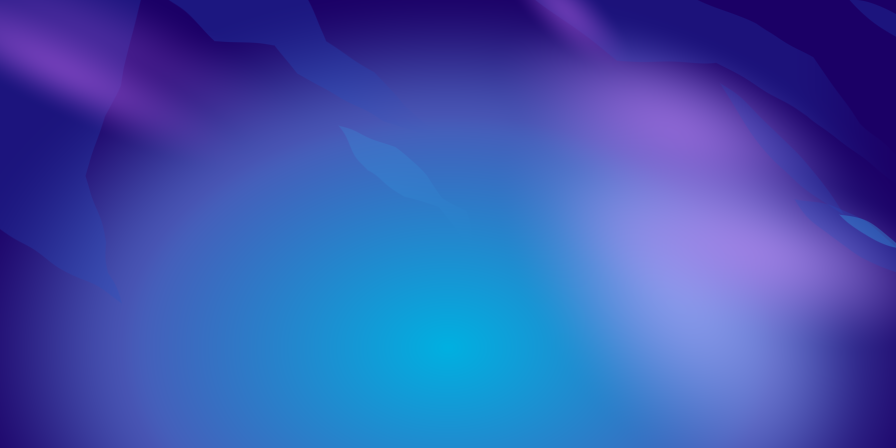
Reproduce this background procedurally as a Shadertoy shader.

```glsl
// Deep blue backdrop: cyan radial light, soft violet glows and translucent wavy shards.

// Positions are in canvas heights, origin at the lower left, x from 0 to 2.
const vec2 LIGHT_CENTER = vec2(1.0, 0.224);
const float LIGHT_STRETCH = 1.4;
const float MID_RADIUS = 0.52;
const float DARK_RADIUS = 0.82;
const vec3 CYAN = vec3(0.0, 0.69, 0.88);
const vec3 INDIGO = vec3(0.29, 0.35, 0.72);
const vec3 NIGHT = vec3(0.105, 0.0, 0.40);
const vec3 VIOLET = vec3(0.54, 0.29, 0.79);
const vec3 ORCHID = vec3(0.61, 0.43, 0.87);
const vec3 LILAC = vec3(0.67, 0.52, 0.92);
const vec3 PERIWINKLE = vec3(0.58, 0.62, 0.94);
const vec3 SHARD_BLUE = vec3(0.12, 0.32, 0.76);
const vec3 SHARD_AZURE = vec3(0.20, 0.60, 0.88);
const float EDGE_WAVE = 0.012;
const float WAVE_SCALE = 14.0;
const int CORNERS = 10;

float hash(vec2 p) {
    vec3 q = fract(vec3(p.xyx) * 0.1031);
    q += dot(q, q.yzx + 33.33);
    return fract((q.x + q.y) * q.z);
}

float noise(vec2 p) {
    vec2 i = floor(p), f = fract(p);
    f = f * f * (3.0 - 2.0 * f);
    return mix(mix(hash(i), hash(i + vec2(1, 0)), f.x),
               mix(hash(i + vec2(0, 1)), hash(i + vec2(1, 1)), f.x), f.y);
}

// Soft tilted ellipse, 1 at its centre and 0 at its rim
float glow(vec2 p, vec2 center, float angle, vec2 radii) {
    float c = cos(angle), s = sin(angle);
    vec2 d = p - center;
    vec2 q = vec2(c * d.x + s * d.y, c * d.y - s * d.x);
    return smoothstep(1.0, 0.0, length(q / radii));
}

// Coverage of a closed polygon from its signed distance
float shard(vec2 p, vec2 v[CORNERS], float blur) {
    float d = 1e5, side = 1.0;
    for (int i = 0, j = CORNERS - 1; i < CORNERS; j = i, i++) {
        vec2 e = v[j] - v[i], w = p - v[i];
        vec2 b = w - e * clamp(dot(w, e) / dot(e, e), 0.0, 1.0);
        d = min(d, dot(b, b));
        bvec3 c = bvec3(p.y >= v[i].y, p.y < v[j].y, e.x * w.y > e.y * w.x);
        if (all(c) || all(not(c))) side = -side;
    }
    return smoothstep(blur, -blur, side * sqrt(d));
}

// Leaf between two tips, bulging by a given height on each side
float leaf(vec2 p, vec2 a, vec2 b, float above, float below, float blur) {
    vec2 axis = b - a;
    float len = length(axis);
    vec2 u = axis / len, w = p - a;
    float t = dot(w, u) / len, n = u.x * w.y - u.y * w.x;
    float bulge = 4.0 * t * (1.0 - t);
    return smoothstep(-blur, blur, min(above * bulge - n, n + below * bulge));
}

void mainImage(out vec4 fragColor, in vec2 fragCoord) {
    vec2 p = fragCoord / iResolution.y;
    p.x *= 2.0 * iResolution.y / iResolution.x;
    float blur = 0.8 / iResolution.y;

    // Radial light
    float r = length((p - LIGHT_CENTER) / vec2(LIGHT_STRETCH, 1.0));
    vec3 color = mix(CYAN, INDIGO, clamp(r / MID_RADIUS, 0.0, 1.0));
    color = mix(color, NIGHT, smoothstep(MID_RADIUS - 0.05, DARK_RADIUS, r));

    // Large glows on the right
    color = mix(color, PERIWINKLE, 0.85 * glow(p, vec2(1.52, 0.35), -0.9, vec2(0.55, 0.32)));
    color = mix(color, ORCHID, 0.80 * glow(p, vec2(1.51, 0.715), -0.4, vec2(0.45, 0.21)));
    color = mix(color, LILAC, 0.75 * glow(p, vec2(1.69, 0.44), -0.25, vec2(0.50, 0.20)));

    // Shards with wavy edges, fading towards their tips
    vec2 q = p + EDGE_WAVE * (vec2(noise(p * WAVE_SCALE), noise(p * WAVE_SCALE + 40.0)) - 0.5);
    float left = shard(q, vec2[](vec2(-0.05, 0.52), vec2(0.13, 0.405), vec2(0.27, 0.323),
        vec2(0.24, 0.39), vec2(0.24, 0.46), vec2(0.195, 0.61), vec2(0.235, 0.74),
        vec2(0.27, 0.81), vec2(0.33, 1.05), vec2(-0.05, 1.05)), blur);
    float upper = shard(q, vec2[](vec2(0.36, 1.02), vec2(0.48, 0.91), vec2(0.61, 0.90),
        vec2(0.66, 0.84), vec2(0.86, 0.73), vec2(0.99, 0.69), vec2(0.90, 0.765),
        vec2(0.84, 0.84), vec2(0.73, 0.91), vec2(0.68, 1.02)), blur);
    float middle = shard(q, vec2[](vec2(0.755, 0.717), vec2(0.88, 0.67), vec2(0.95, 0.61),
        vec2(0.99, 0.56), vec2(1.04, 0.53), vec2(1.06, 0.43), vec2(1.02, 0.485),
        vec2(0.98, 0.54), vec2(0.90, 0.562), vec2(0.82, 0.62)), blur);
    float right = shard(q, vec2[](vec2(1.52, 1.02), vec2(1.69, 0.945), vec2(1.82, 0.87),
        vec2(1.92, 0.73), vec2(2.05, 0.61), vec2(2.05, 0.55), vec2(1.80, 0.745),
        vec2(1.60, 0.86), vec2(1.38, 0.865), vec2(1.17, 1.02)), blur);
    color = mix(color, SHARD_BLUE, 0.25 * left);
    color = mix(color, SHARD_BLUE, 0.28 * upper * smoothstep(0.0, 0.3, distance(p, vec2(0.99, 0.69))));
    color = mix(color, SHARD_AZURE, 0.25 * middle * smoothstep(0.0, 0.3, distance(p, vec2(1.06, 0.43))));
    color = mix(color, SHARD_BLUE, 0.22 * right * smoothstep(2.05, 1.75, p.x));

    // Small leaves along the right rim
    color = mix(color, SHARD_BLUE, 0.25 * leaf(q, vec2(1.895, 1.0), vec2(2.08, 0.88), 0.03, 0.015, blur));
    color = mix(color, SHARD_BLUE, 0.22 * leaf(q, vec2(1.61, 0.81), vec2(1.885, 0.52), 0.02, 0.03, blur));
    color = mix(color, SHARD_BLUE, 0.25 * leaf(q, vec2(1.77, 0.56), vec2(2.06, 0.375), 0.04, 0.03, blur));
    color = mix(color, SHARD_AZURE, 0.40 * leaf(q, vec2(1.875, 0.52), vec2(2.01, 0.45), 0.014, 0.014, blur));

    // Violet streaks along the top
    color = mix(color, VIOLET, 0.40 * glow(p, vec2(0.20, 0.91), -0.41, vec2(0.55, 0.15)));
    color = mix(color, VIOLET, 0.70 * glow(p, vec2(0.14, 0.845), -0.46, vec2(0.48, 0.10)));
    color = mix(color, VIOLET, 0.65 * glow(p, vec2(1.263, 0.975), -0.75, vec2(0.20, 0.075)));

    fragColor = vec4(color, 1.0);
}
```
